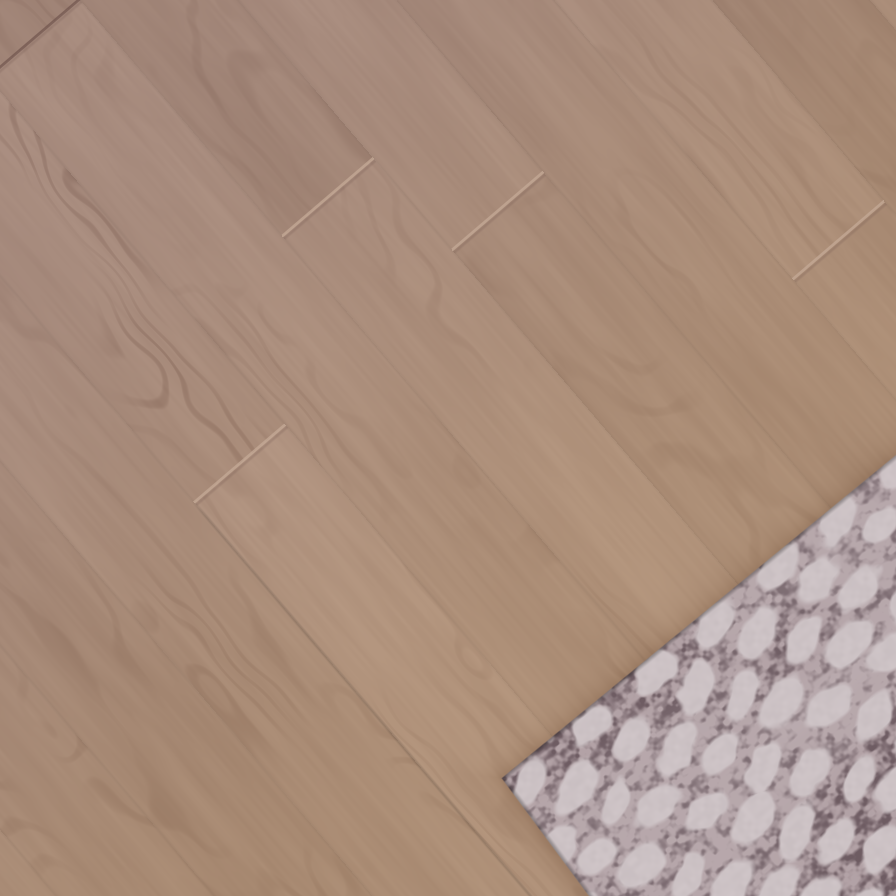
This texture is drawn by a Shadertoy shader. Its source:

```glsl
// Pale oak planks laid on a diagonal, with the corner of a spotted woven rug at lower right.
// A rotated frame (across, along) holds the boards: stretched noise gives the grain, its
// contours give the growth rings, and a sheared, jittered lattice places the rug spots.

const vec2 ACROSS = vec2(0.76, 0.65);
const vec2 ALONG = vec2(0.65, -0.76);
const float SEAM_START = 0.45;
const float PLANK_WIDTH = 0.134;
const int ROWS = 7;
// Per row: position of the end joint (9 = none), and brightness before and after it.
const float JOINT[ROWS] = float[](-0.193, -0.703, -0.355, -0.22, 9.0, 0.052, 9.0);
const float TONE_BEFORE[ROWS] = float[](0.0, -0.025, -0.022, -0.004, -0.01, 0.0, -0.03);
const float TONE_AFTER[ROWS] = float[](0.018, 0.0, 0.004, -0.014, 0.0, -0.01, 0.0);

const vec3 OAK_COOL = vec3(0.655, 0.545, 0.492);
const vec3 OAK_WARM = vec3(0.682, 0.563, 0.468);
const vec3 JOINT_LIGHT = vec3(0.77, 0.665, 0.59);
const vec3 JOINT_DARK = vec3(0.45, 0.34, 0.31);

const vec2 RUG_CORNER = vec2(0.511, 0.264);
const vec2 SPOT_ORIGIN = vec2(0.655, 0.325);
const vec2 SPOT_STEP = vec2(0.09, 0.039);
const float SPOT_SHEAR = 0.031;
const vec2 SPOT_SIZE = vec2(0.029, 0.0175);
const vec3 YARN_DARK = vec3(0.43, 0.36, 0.385);
const vec3 YARN_MID = vec3(0.70, 0.635, 0.65);
const vec3 YARN_LIGHT = vec3(0.80, 0.76, 0.77);

float hash(vec2 p) {
    return fract(sin(dot(p, vec2(127.1, 311.7))) * 43758.5453);
}

float noise(vec2 p) {
    vec2 i = floor(p), f = fract(p);
    f = f * f * (3.0 - 2.0 * f);
    return mix(mix(hash(i), hash(i + vec2(1, 0)), f.x),
               mix(hash(i + vec2(0, 1)), hash(i + vec2(1, 1)), f.x), f.y);
}

// Brightness change from pores, streaks and growth rings; q = (across, along).
float woodGrain(vec2 q, vec2 seed, float figure) {
    vec2 p = q + seed;
    float pores = noise(p * vec2(260.0, 16.0)) - 0.5;
    float streaks = noise(p * vec2(75.0, 5.0)) - 0.5;
    float broad = noise(p * vec2(22.0, 3.0)) - 0.5;
    float height = noise(p * vec2(11.0, 3.0)) + 0.12 * noise(p * vec2(40.0, 18.0));
    float rings = smoothstep(0.35, 1.0, sin(height * 48.0));
    float patches = smoothstep(0.3, 0.75, noise(p * vec2(16.0, 5.0) + 7.0));
    return 0.018 * pores + 0.022 * streaks + 0.022 * broad - 0.026 * figure * rings * patches;
}

vec3 floorColor(vec2 q, float soft) {
    float slot = (q.x - SEAM_START) / PLANK_WIDTH;
    float row = floor(slot);
    float joint = 9.0, tone = -0.012 + 0.012 * (hash(vec2(row, 3.0)) - 0.5);
    float side = 0.0;
    if (row >= 0.0 && row < float(ROWS)) {
        int i = int(row);
        joint = JOINT[i];
        side = step(joint, q.y);
        tone = side > 0.5 ? TONE_AFTER[i] : TONE_BEFORE[i];
    }
    float figure = row == 0.0 && side < 0.5 ? 2.2 : 0.7 + 0.6 * hash(vec2(row, side));
    vec2 seed = 5.0 * vec2(hash(vec2(row, side + 1.0)), hash(vec2(side + 4.0, row)));

    vec3 oak = mix(OAK_COOL, OAK_WARM, smoothstep(-0.6, 0.25, q.y));
    oak += tone + woodGrain(q, seed, figure) * vec3(1.0, 1.05, 1.0);

    // Long seams are faint, except beside the lighter lower plank.
    float seam = abs(slot - round(slot)) * PLANK_WIDTH;
    float strong = round(slot) == 0.0 ? smoothstep(-0.2, -0.17, q.y) : 0.0;
    oak *= 1.0 - (0.035 + 0.09 * strong) * (1.0 - smoothstep(0.0, 0.002 + soft, seam));

    // End joints: a bright bevel with a thin shadow; the far one is in shade.
    float d = q.y - joint;
    float bevel = 1.0 - smoothstep(0.0008, 0.0012 + soft, abs(d));
    float groove = 1.0 - smoothstep(0.0, 0.002 + soft, abs(d - 0.0035));
    oak = mix(oak, JOINT_DARK, 0.25 * groove);
    return mix(oak, row == 1.0 ? JOINT_DARK : JOINT_LIGHT, 0.75 * bevel);
}

// Coverage of the pale spots.
float rugSpots(vec2 q, float soft) {
    float nearest = 1e3;
    float middle = round((q.y - SPOT_ORIGIN.y) / SPOT_STEP.y);
    for (int n = -1; n <= 1; n++) {
        float line = middle + float(n);
        float start = SPOT_ORIGIN.x + SPOT_SHEAR * line;
        float column = round((q.x - start) / SPOT_STEP.x);
        vec2 id = vec2(column, line);
        vec2 jitter = vec2(hash(id), hash(id + 17.0)) - 0.5;
        vec2 d = q - vec2(start + column * SPOT_STEP.x, SPOT_ORIGIN.y + line * SPOT_STEP.y);
        d -= jitter * vec2(0.012, 0.007);
        d.y += d.x * (0.15 + 0.5 * jitter.y);
        vec2 size = SPOT_SIZE * (0.87 + 0.26 * hash(id + 31.0));
        nearest = min(nearest, (length(d / size) - 1.0) * SPOT_SIZE.y);
    }
    nearest += 0.006 * (noise(q * 75.0) - 0.5);
    return 1.0 - smoothstep(-0.0015 - soft, 0.0015 + soft, nearest);
}

vec3 rugColor(vec2 q, float soft) {
    float mottle = 0.6 * noise(q * vec2(105.0, 150.0)) + 0.4 * noise(q * 240.0 + 9.0);
    float pale = smoothstep(0.35, 0.8, noise(q * vec2(7.0, 11.0) + 2.0));
    pale = max(pale * 0.5, 0.75 * exp(-pow((q.y - 0.43) / 0.03, 2.0)) * smoothstep(0.68, 0.8, q.x));
    vec3 yarn = mix(YARN_DARK, YARN_MID, smoothstep(0.2, 0.72, mottle + 0.22 * pale));
    yarn = mix(yarn, YARN_LIGHT, 0.35 * pale);
    vec3 tuft = YARN_LIGHT + 0.025 * (noise(q * 170.0) - 0.5);
    return mix(yarn, tuft, rugSpots(q, soft));
}

void mainImage(out vec4 fragColor, in vec2 fragCoord) {
    vec2 uv = fragCoord / iResolution.xy;
    float soft = 1.0 / iResolution.y;
    vec2 q = vec2(dot(uv, ACROSS), dot(uv, ALONG));

    // Signed distance inside the rug, whose sides lean slightly from the plank frame.
    vec2 r = q - RUG_CORNER;
    float inside = min(r.y - 0.021 * r.x, r.x + 0.07 * r.y);

    vec3 wood = floorColor(q, soft);
    wood *= 1.0 - vec3(0.10, 0.13, 0.16) * exp(-max(-inside, 0.0) / 0.014);
    vec3 rug = rugColor(q, soft) * mix(0.72, 1.0, smoothstep(0.0, 0.006, inside));
    vec3 color = mix(wood, rug, smoothstep(-soft, soft, inside));
    fragColor = vec4(color, 1.0);
}
```
